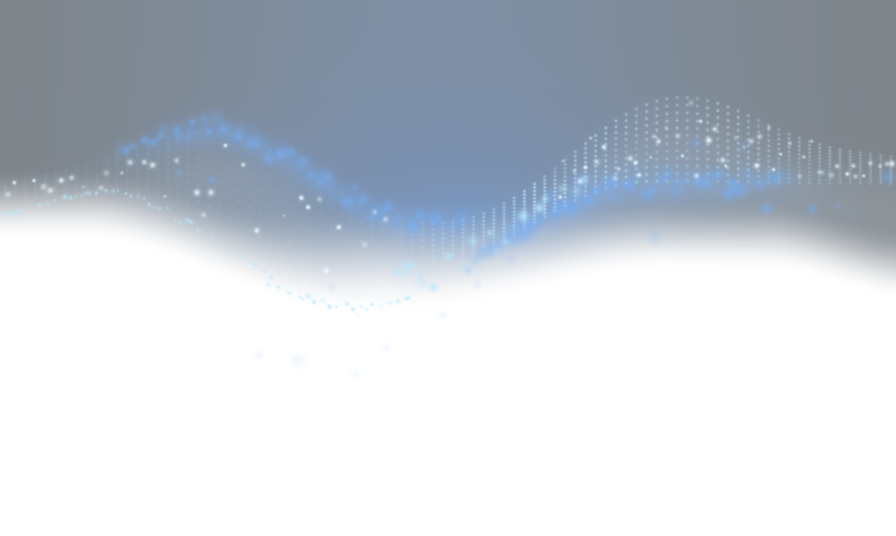
Reproduce this background procedurally as a WebGL 2 fragment shader.

```glsl
#version 300 es
precision highp float;
// A soft slate sky above a white, wavy fog bank, crossed by a rippling sheet of light.
// Two curves bound the sheet; a dot lattice fills it, and hashed particles
// with different blur sizes are scattered along it.

uniform vec2 u_resolution;
out vec4 fragColor;

const vec3 SLATE_GRAY = vec3(0.495, 0.515, 0.53);
const vec3 SLATE_BLUE = vec3(0.50, 0.565, 0.645);
const vec3 DEEP_BLUE = vec3(0.48, 0.57, 0.71);
const vec3 GLOW_BLUE = vec3(0.46, 0.69, 0.98);
const vec3 PALE_CYAN = vec3(0.72, 0.91, 1.0);

float bump(float x, float center, float width) {
    float t = (x - center) / width;
    return exp(-t * t);
}

float hash(float n) {
    return fract(sin(n * 12.9898) * 43758.55);
}

vec2 gradientAt(vec2 cell) {
    float angle = 6.2832 * hash(dot(cell, vec2(1.0, 57.3)));
    return vec2(cos(angle), sin(angle));
}

float gradientNoise(vec2 p) {
    vec2 i = floor(p), f = fract(p);
    vec2 u = f * f * (3.0 - 2.0 * f), e = vec2(1.0, 0.0);
    float low = mix(dot(gradientAt(i), f), dot(gradientAt(i + e), f - e), u.x);
    float high = mix(dot(gradientAt(i + e.yx), f - e.yx), dot(gradientAt(i + 1.0), f - 1.0), u.x);
    return mix(low, high, u.y);
}

// Heights of the sheet's upper and lower rims and of the fog, for x in 0..1
float upperRim(float x) {
    return 0.54 + 0.22 * bump(x, 0.235, 0.17) + 0.08 * bump(x, 0.0, 0.12)
        + 0.28 * bump(x, 0.755, 0.17) + 0.14 * bump(x, 1.03, 0.15);
}

float lowerRim(float x) {
    return 0.645 - 0.225 * smoothstep(0.11, 0.39, x)
        + 0.235 * smoothstep(0.39, 0.72, x) - 0.045 * bump(x, 0.0, 0.07);
}

float fogTop(float x) {
    return 0.552 - 0.137 * smoothstep(0.09, 0.39, x)
        + 0.08 * smoothstep(0.45, 0.74, x) - 0.06 * smoothstep(0.85, 1.03, x);
}

// Regular lattice of dots stretched between the two rims
float lattice(vec2 uv, float aspect, vec2 count, float radius) {
    float x = (floor(uv.x * count.x) + 0.5) / count.x;
    float base = lowerRim(x), span = upperRim(x) - base;
    float level = (uv.y - base) / span;
    float row = floor(level * count.y) + 0.5;
    vec2 d = vec2((uv.x - x) * aspect, (level - row / count.y) * span);
    float inside = step(0.0, row) * step(row, count.y);
    return inside * exp(-dot(d, d) / (radius * radius));
}

// Random particles: xRange spans the width, levels run from lower (0) to upper (1) rim
float scatter(vec2 uv, float aspect, int count, float seed, vec2 xRange, vec2 levels, float radius) {
    float sum = 0.0;
    for (int i = 0; i < count; i++) {
        float id = float(i) + seed;
        float x = mix(xRange.x, xRange.y, (float(i) + hash(id)) / float(count));
        float r = radius * mix(0.6, 1.3, hash(id + 0.37));
        float dx = (uv.x - x) * aspect;
        if (abs(dx) > 3.0 * r) continue;
        float level = mix(levels.x, levels.y, hash(id + 0.71));
        float dy = uv.y - mix(lowerRim(x), upperRim(x), level);
        sum += mix(0.35, 1.0, hash(id + 0.53)) * exp(-(dx * dx + dy * dy) / (r * r));
    }
    return min(sum, 1.0);
}

void main() {
    vec2 uv = gl_FragCoord.xy / u_resolution;
    float aspect = u_resolution.x / u_resolution.y;
    float x = uv.x, top = upperRim(x), base = lowerRim(x);

    // Sky with a bluer centre
    vec3 color = mix(SLATE_GRAY, SLATE_BLUE, bump(x, 0.49, 0.34));
    color = mix(color, DEEP_BLUE, 0.75 * bump(x, 0.5, 0.22) * bump(uv.y, 0.65, 0.17));

    // Blue haze on the rims and a faint veil inside the sheet
    float leftSide = smoothstep(0.1, 0.22, x) * (1.0 - smoothstep(0.48, 0.56, x));
    float rightSide = smoothstep(0.5, 0.66, x) * (1.0 - smoothstep(0.72, 1.0, x));
    float haze = leftSide * bump(uv.y, top - 0.01, 0.028) + rightSide * bump(uv.y, base, 0.04);
    haze += 0.8 * bump(x, 0.53, 0.1) * bump(uv.y, 0.59, 0.06);
    color = mix(color, GLOW_BLUE, 0.28 * min(haze, 1.0));
    float veil = smoothstep(0.03, -0.12, uv.y - top);
    color = mix(color, vec3(0.82, 0.86, 0.9), 0.18 * veil);

    // Fog bank, softer in the middle valley
    float softness = 0.135 + 0.075 * bump(x, 0.43, 0.16);
    float fog = 1.0 - smoothstep(0.0, 1.0, (uv.y - fogTop(x)) / softness);
    color = mix(color, vec3(1.0), fog);

    // Dot lattice, strongest on the rising slope
    float patches = clamp(0.75 + 0.8 * gradientNoise(uv * vec2(14.0, 16.0)), 0.0, 1.0);
    float strength = 0.12 + 0.6 * smoothstep(0.42, 0.56, x) * (1.0 - 0.55 * smoothstep(0.62, 0.95, x));
    color = mix(color, PALE_CYAN, strength * patches * lattice(uv, aspect, vec2(88.0, 12.0), 0.0028));

    // Blurred blue particles, then sharp bright ones
    float blurred = scatter(uv, aspect, 46, 11.0, vec2(0.13, 0.52), vec2(0.88, 1.1), 0.010);
    blurred += scatter(uv, aspect, 50, 83.0, vec2(0.52, 0.88), vec2(-0.12, 0.16), 0.011);
    blurred += scatter(uv, aspect, 22, 151.0, vec2(0.2, 1.0), vec2(-0.7, 0.6), 0.010);
    color = mix(color, GLOW_BLUE, 0.55 * min(blurred, 1.0) * (1.0 - 0.8 * fog));
    float slope = scatter(uv, aspect, 16, 211.0, vec2(0.44, 0.66), vec2(-0.1, 0.5), 0.008);
    slope += scatter(uv, aspect, 70, 307.0, vec2(0.0, 0.46), vec2(-0.04, 0.06), 0.0036);
    color = mix(color, PALE_CYAN, 0.8 * min(slope, 1.0));
    float sparks = scatter(uv, aspect, 50, 409.0, vec2(0.62, 1.0), vec2(0.1, 1.0), 0.0042);
    sparks += scatter(uv, aspect, 34, 503.0, vec2(0.0, 0.44), vec2(0.0, 1.0), 0.0045);
    color = mix(color, vec3(0.9, 0.97, 1.0), min(sparks, 1.0));

    fragColor = vec4(color, 1.0);
}
```
